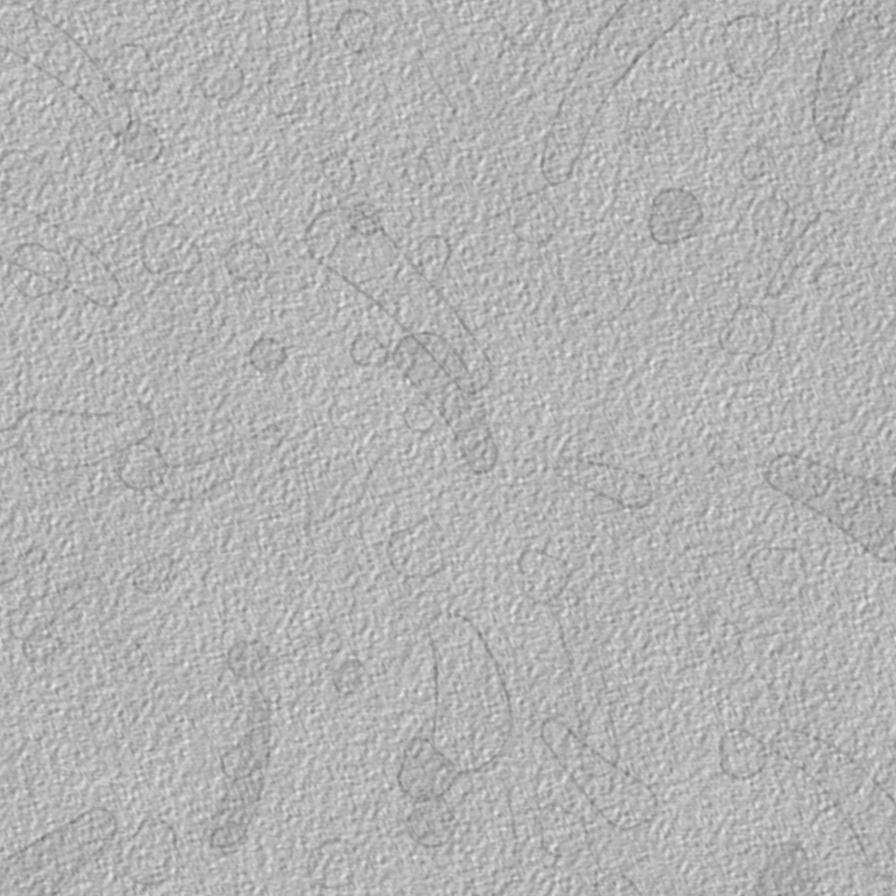
This texture is drawn by a WebGL 1 fragment shader. Its source:

```glsl
precision highp float;
// Grey micrograph: faint outlined vesicles and bent tubes pointing to the middle,
// scattered on jittered grids, under a fine grain. The grain is a noise height
// field lit from one side, so it reads as short slanted relief streaks.
uniform vec2 u_resolution;

#define BASE_GREY 0.712
#define GRAIN_SCALE 176.0
#define GRAIN_CONTRAST 0.212
#define LIGHT_DIRECTION vec2(0.86, -0.51)
#define LINE_WIDTH 0.0024
#define LINE_DARKNESS 0.105
#define FILL_DARKNESS 0.05
#define BLOTCH_CONTRAST 0.035
#define TUBE_GRID 5.0
#define VESICLE_GRID 9.0
#define HUB vec2(0.52, 0.50)

float hash(vec2 p) {
  vec3 q = fract(vec3(p.xyx) * 0.1031);
  q += dot(q, q.yzx + 33.33);
  return fract((q.x + q.y) * q.z);
}

float noise(vec2 p) {
  vec2 cell = floor(p);
  vec2 f = fract(p);
  f = f * f * (3.0 - 2.0 * f);
  float low = mix(hash(cell), hash(cell + vec2(1.0, 0.0)), f.x);
  float high = mix(hash(cell + vec2(0.0, 1.0)), hash(cell + 1.0), f.x);
  return mix(low, high, f.y);
}

mat2 rotation(float angle) {
  float c = cos(angle), s = sin(angle);
  return mat2(c, s, -s, c);
}

// Two turned octaves of height, in grain units.
float grainHeight(vec2 p) {
  return 0.70 * noise(rotation(0.55) * p + 50.0)
       + 0.42 * noise(rotation(1.2) * p * 1.9 + 400.0);
}

float grainRelief(vec2 uv) {
  vec2 p = uv * GRAIN_SCALE;
  vec2 stepToLight = LIGHT_DIRECTION * 0.42;
  return grainHeight(p - stepToLight) - grainHeight(p + stepToLight);
}

// Signed distance to a bent, tapered capsule lying along x.
float tubeDistance(vec2 p, float halfLength, float radius, float bend) {
  p.y += bend * p.x * p.x;
  float along = clamp(p.x, -halfLength, halfLength);
  float taper = 1.0 + 0.3 * along / max(halfLength, 0.01);
  return length(p - vec2(along, 0.0)) - radius * taper;
}

// Darkness from the outlined bodies of one grid layer.
float bodies(vec2 uv, float grid, float presence, vec2 lengths, vec2 radii, float seed) {
  vec2 home = floor(uv * grid);
  float outline = 0.0;
  float fill = 0.0;
  float wobble = 0.007 * (noise(uv * 17.0 + seed) - 0.5);
  float edge = max(LINE_WIDTH, 0.8 / min(u_resolution.x, u_resolution.y));
  for (int j = -1; j <= 1; j++) {
    for (int i = -1; i <= 1; i++) {
      vec2 cell = home + vec2(float(i), float(j));
      vec2 key = cell + seed;
      if (hash(key + 3.7) > presence) continue;
      vec2 jitter = vec2(hash(key + 11.3), hash(key + 23.9)) - 0.5;
      vec2 center = (cell + 0.5 + 0.6 * jitter) / grid;
      vec2 outward = center - HUB + vec2(0.0001);
      float angle = atan(outward.y, outward.x) + 0.9 * (hash(key + 31.1) - 0.5);
      vec2 local = rotation(-angle) * (uv - center);
      float halfLength = mix(lengths.x, lengths.y, hash(key + 43.3));
      float radius = mix(radii.x, radii.y, pow(hash(key + 57.7), 1.5));
      float bend = 5.0 * (hash(key + 61.9) - 0.5);
      float d = tubeDistance(local, halfLength, radius, bend) + wobble;
      float strength = mix(0.55, 1.0, hash(key + 71.3));
      outline = max(outline, strength * (1.0 - smoothstep(0.3 * edge, 1.5 * edge, abs(d))));
      float filled = smoothstep(0.55, 1.0, hash(key + 83.1));
      fill = max(fill, filled * (1.0 - smoothstep(-edge, edge, d)));
    }
  }
  // Membranes fade in and out along their course.
  outline *= mix(0.55, 1.1, noise(uv * 28.0 + seed * 2.0));
  return LINE_DARKNESS * outline + FILL_DARKNESS * fill;
}

void main() {
  vec2 uv = gl_FragCoord.xy / min(u_resolution.x, u_resolution.y);

  float tubes = bodies(uv, TUBE_GRID, 0.85, vec2(0.03, 0.11), vec2(0.011, 0.036), 17.0);
  float vesicles = bodies(uv, VESICLE_GRID, 0.5, vec2(0.0, 0.012), vec2(0.011, 0.028), 131.0);

  float blotches = 0.6 * noise(uv * 9.0 + 7.0) + 0.4 * noise(uv * 31.0 + 90.0) - 0.5;
  float grey = BASE_GREY + BLOTCH_CONTRAST * blotches;
  grey -= max(tubes, vesicles);
  grey += GRAIN_CONTRAST * grainRelief(uv);

  gl_FragColor = vec4(vec3(clamp(grey, 0.0, 1.0)), 1.0);
}
```
